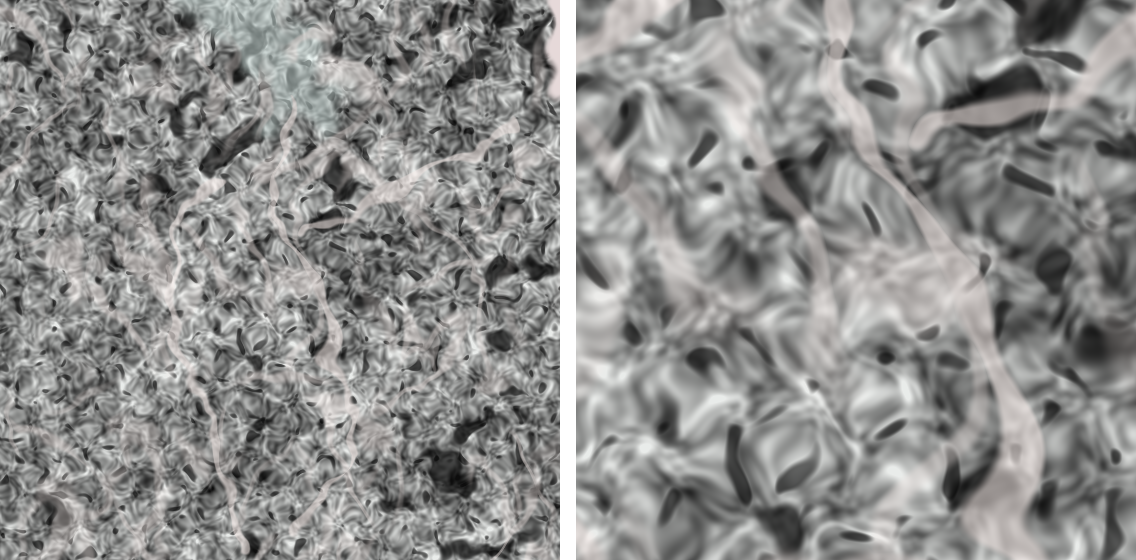
Left: the whole. Right: its middle third, enlarged.
Reproduce this texture procedurally as a WebGL 1 fragment shader.

```glsl
precision highp float;
uniform vec2 u_resolution;

const vec3 STONE_TINT = vec3(0.995, 1.005, 0.997);
const vec3 VEIN_COLOR = vec3(0.82, 0.79, 0.78);
const vec3 CALCITE_COLOR = vec3(0.73, 0.78, 0.77);
const vec3 QUARTZ_COLOR = vec3(0.90, 0.85, 0.85);

vec2 gradientAt(vec2 cell) {
  vec3 h = fract(cell.xyx * vec3(0.1031, 0.1030, 0.0973));
  h += dot(h, h.yzx + 33.33);
  float angle = 6.2832 * fract((h.x + h.y) * h.z);
  return vec2(cos(angle), sin(angle));
}

// Signed gradient noise, roughly -0.7 to 0.7
float noise(vec2 p) {
  vec2 i = floor(p), f = fract(p);
  vec2 u = f * f * f * (f * (f * 6.0 - 15.0) + 10.0);
  vec2 e = vec2(1.0, 0.0);
  float a = dot(gradientAt(i), f);
  float b = dot(gradientAt(i + e.xy), f - e.xy);
  float c = dot(gradientAt(i + e.yx), f - e.yx);
  float d = dot(gradientAt(i + e.xx), f - e.xx);
  return mix(mix(a, b, u.x), mix(c, d, u.x), u.y);
}

vec2 rotate(vec2 p, float angle) {
  float c = cos(angle), s = sin(angle);
  return vec2(c * p.x + s * p.y, c * p.y - s * p.x);
}

vec2 warp(vec2 p, float frequency, float amount) {
  vec2 q = p * frequency;
  return p + amount * vec2(noise(q + 17.3), noise(q + 61.8));
}

// Mottled grain: rotated octaves, strongest near the fine end
float grain(vec2 p) {
  float sum = 0.0, frequency = 4.5, weight = 0.15;
  for (int i = 0; i < 5; i++) {
    sum += weight * noise(p * frequency + 9.7);
    p = rotate(p, 0.9);
    frequency *= 2.2;
    weight = min(weight * 1.4, 0.34);
  }
  return sum;
}

// Broken thin lines running along the given direction
float veins(vec2 p, float direction, float density, float width, float seed) {
  vec2 q = rotate(p, direction);
  float line = abs(noise(vec2(q.x * 0.3, q.y) * density + seed));
  float patches = noise(vec2(q.x * 0.6, q.y) * density * 0.8 + seed + 40.0);
  return (1.0 - smoothstep(width * 0.3, width, line)) * smoothstep(0.0, 0.25, patches);
}

// One long tapering vein between two points
float longVein(vec2 p, vec2 start, vec2 end, float width) {
  vec2 along = end - start;
  float t = clamp(dot(p - start, along) / dot(along, along), 0.0, 1.0);
  float halfWidth = width * (0.65 + noise(p * 16.0 + 5.0));
  float d = length(p - start - along * t);
  return 1.0 - smoothstep(halfWidth - 0.003, halfWidth + 0.003, d);
}

float darkMinerals(vec2 p) {
  float field = noise(p * 14.0 + 3.1) + 0.45 * noise(p * 34.0) + 0.55 * noise(p * 3.7 + 8.0);
  float quiet = smoothstep(0.55, 0.1, p.x) * smoothstep(0.75, 0.45, p.y);
  return smoothstep(0.27, 0.5, field - 0.18 * quiet);
}

void main() {
  vec2 p = gl_FragCoord.xy / u_resolution.y;
  vec2 fine = warp(p, 26.0, 0.016);
  vec2 bent = warp(warp(p, 5.0, 0.07), 19.0, 0.026);

  // Grey ground with curled pale filaments and black specks
  float tone = 0.53 + grain(fine);
  float filament = 1.0 - smoothstep(0.0, 0.12, abs(noise(fine * 21.0 + 30.0)));
  tone += 0.13 * filament * smoothstep(-0.15, 0.3, noise(p * 9.0 + 12.0));
  tone *= 1.0 - 0.68 * darkMinerals(fine);
  tone *= 1.0 - 0.6 * smoothstep(0.27, 0.45, noise(fine * 48.0 + 70.0));
  vec3 color = clamp(tone, 0.05, 0.92) * STONE_TINT;

  // Cool pale mass narrowing downward from the top
  vec2 mass = rotate(bent - vec2(0.45, 0.96), -0.95);
  float massEdge = length(mass * vec2(1.0, 2.2)) + 0.16 * noise(p * 15.0);
  float calcite = 1.0 - smoothstep(0.15, 0.25, massEdge);
  color = mix(color, CALCITE_COLOR + 0.35 * (tone - 0.5), 0.72 * calcite);

  // Short steep and rising veins
  float small = veins(bent, -1.15, 9.0, 0.09, 2.0);
  small = max(small, veins(bent, 0.7, 8.0, 0.08, 24.0));
  small = max(small, 0.8 * veins(bent, 1.4, 13.0, 0.1, 51.0));

  // Long fractures crossing the slab
  float large = longVein(bent, vec2(0.29, 0.52), vec2(0.46, 0.01), 0.012);
  large = max(large, longVein(bent, vec2(0.30, 0.50), vec2(0.41, 0.69), 0.009));
  large = max(large, longVein(bent, vec2(0.49, 0.84), vec2(0.53, 0.53), 0.010));
  large = max(large, longVein(bent, vec2(0.53, 0.53), vec2(0.63, 0.20), 0.013));
  large = max(large, longVein(bent, vec2(0.63, 0.20), vec2(0.54, 0.02), 0.010));
  large = max(large, longVein(bent, vec2(0.56, 0.57), vec2(0.92, 0.77), 0.012));
  float vein = max(0.6 * small, 0.8 * large);
  color = mix(color, VEIN_COLOR + 0.3 * (tone - 0.5), vein);

  // Bright corner inclusion
  float corner = length((bent - vec2(1.02, 0.92)) * vec2(1.6, 1.0));
  color = mix(color, QUARTZ_COLOR, 1.0 - smoothstep(0.075, 0.09, corner));

  gl_FragColor = vec4(clamp(color, 0.0, 1.0), 1.0);
}
```
